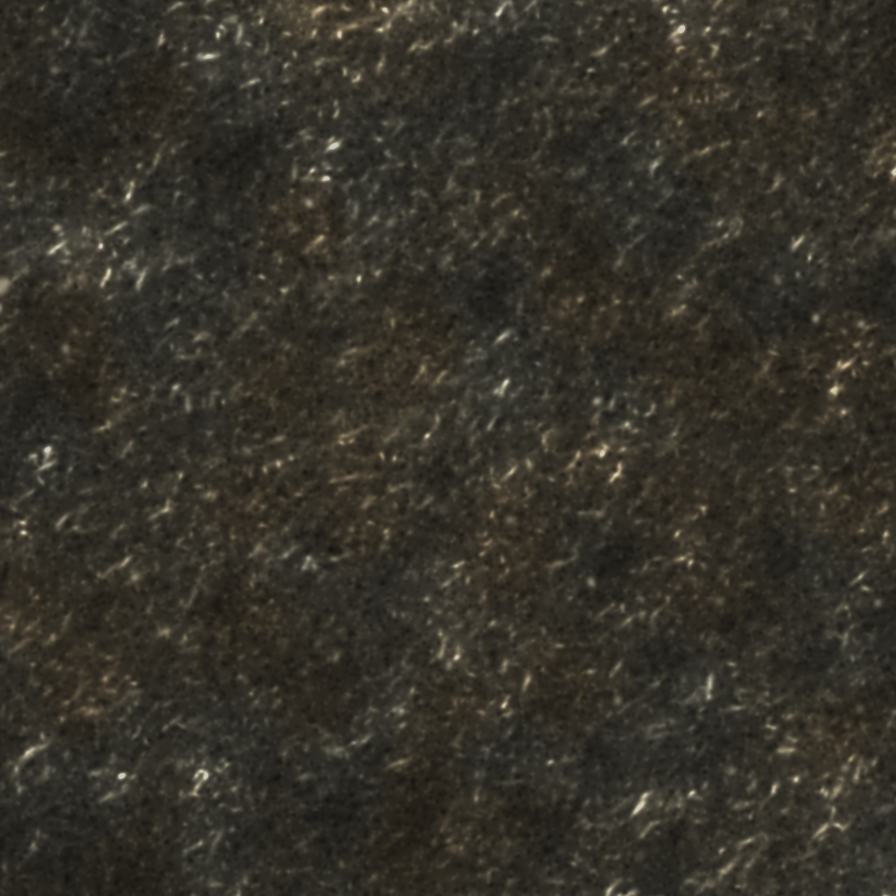
Give the GLSL for this texture, as a WebGL 1 fragment shader.

```glsl
precision highp float;
// Dark olive-brown weathered stone with diagonal mottling, pale flecks and rare bright specks.

uniform vec2 u_resolution;

const float GRAIN_ANGLE = 0.72;
const vec3 STONE = vec3(0.181, 0.171, 0.145);
const vec3 WARM_TINT = vec3(1.05, 0.99, 0.91);
const vec3 COOL_TINT = vec3(0.97, 1.00, 1.02);
const vec3 SPECK = vec3(0.66, 0.62, 0.53);

vec3 hash3(vec2 cell) {
  vec3 q = fract(cell.xyx * vec3(0.1031, 0.1030, 0.0973));
  q += dot(q, q.yxz + 33.33);
  return fract((q.xxy + q.yzz) * q.zyx);
}

vec2 rotate(vec2 v, float angle) {
  float c = cos(angle), s = sin(angle);
  return vec2(c * v.x + s * v.y, c * v.y - s * v.x);
}

// Cellular sum of soft oriented grains, one per cell.
// sharpness: falloff along and across a grain; spread: angle variation;
// lowest: smallest weight; rarity: higher values leave fewer strong grains.
float grains(vec2 p, float cells, vec2 sharpness, float spread,
             float lowest, float rarity, float seed) {
  vec2 q = p * cells + seed;
  vec2 home = floor(q);
  float total = 0.0;
  for (int y = -1; y <= 1; y++) {
    for (int x = -1; x <= 1; x++) {
      vec2 cell = home + vec2(float(x), float(y));
      vec3 rnd = hash3(cell);
      float turn = (hash3(cell + 57.0).x * 2.0 - 1.0) * spread;
      vec2 offset = q - cell - rnd.xy;
      vec2 d = rotate(offset, GRAIN_ANGLE + turn);
      float window = 1.0 - smoothstep(0.5, 1.0, length(offset));
      float weight = mix(lowest, 1.0, pow(rnd.z, rarity));
      total += weight * window * exp(-dot(d * d, sharpness));
    }
  }
  return total;
}

// Signed variant used for tonal variation.
float mottle(vec2 p, float cells, vec2 sharpness, float spread, float seed) {
  return grains(p, cells, sharpness, spread, -1.0, 1.0, seed);
}

// Layered sines that gently bend the flecks.
vec2 bend(vec2 p) {
  return p + 0.0035 * sin(p.yx * 47.0 + vec2(0.0, 1.7))
           + 0.0015 * sin(p.yx * 121.0 + vec2(2.3, 0.6));
}

void main() {
  vec2 p = gl_FragCoord.xy / min(u_resolution.x, u_resolution.y);
  vec2 bent = bend(p);

  // Broad diagonal patches and fine grit, as logarithmic tone.
  float broad = mottle(bent, 5.0, vec2(2.5, 9.0), 0.5, 11.0);
  float patches = mottle(bent, 15.0, vec2(3.0, 11.0), 0.5, 23.0);
  float grit = mottle(p, 78.0, vec2(4.0, 11.0), 1.0, 37.0);
  float dust = mottle(p, 150.0, vec2(5.0, 8.0), 1.5, 41.0);
  float tone = 0.28 * broad + 0.24 * patches + 0.34 * grit + 0.30 * dust;

  // Pale flecks gather in the lighter patches.
  float cluster = clamp(0.85 + 0.7 * broad + 1.3 * patches, 0.2, 1.7);
  float chips = grains(p, 88.0, vec2(5.0, 13.0), 1.2, 0.0, 5.0, 53.0);
  float slivers = grains(bent, 50.0, vec2(2.5, 25.0), 0.6, 0.0, 5.0, 67.0);
  float streaks = grains(bent, 19.0, vec2(2.5, 75.0), 0.35, 0.0, 9.0, 79.0);
  tone += cluster * (0.85 * chips + 0.90 * slivers + 0.50 * streaks);

  // Slight warm and cool drift of the stone colour.
  float drift = mottle(bent, 10.0, vec2(4.0, 6.0), 1.0, 83.0);
  vec3 tint = mix(COOL_TINT, WARM_TINT, smoothstep(-0.5, 0.6, drift));
  vec3 color = STONE * tint * exp(tone);

  // Rare bright specks and a few small pebbles.
  float specks = grains(p, 40.0, vec2(22.0, 32.0), 1.5, 0.0, 75.0, 97.0);
  float pebbles = grains(bent, 12.0, vec2(38.0, 60.0), 0.8, 0.0, 90.0, 103.0);
  float bright = clamp(specks + 0.8 * smoothstep(0.1, 0.7, pebbles), 0.0, 1.0);
  color = mix(color, SPECK, bright);

  gl_FragColor = vec4(min(color, vec3(0.8)), 1.0);
}
```
